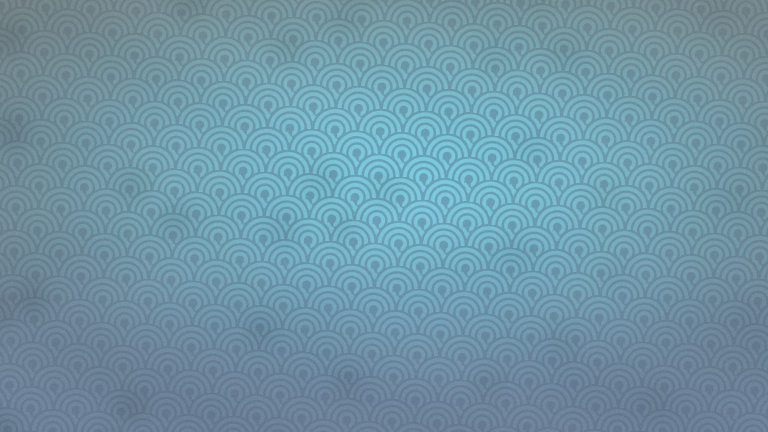
Write a Shadertoy shader that draws this pattern.

```glsl
vec2 hash2(vec2 p) {
    return fract(sin(vec2(dot(p, vec2(127.1, 311.7)), dot(p, vec2(269.5, 183.3)))) * 43758.5);
}

// Distance to the nearest scattered cell point
float cellular(vec2 p) {
    vec2 cell = floor(p);
    float nearest = 2.0;
    for (int y = -1; y <= 1; y++)
        for (int x = -1; x <= 1; x++) {
            vec2 id = cell + vec2(x, y);
            nearest = min(nearest, length(id + hash2(id) - p));
        }
    return nearest;
}

// Offset from the centre of the closest scale in a row; odd rows shift by a radius
vec2 scaleOffset(vec2 p, float row) {
    float shift = mod(row, 2.0);
    return vec2(mod(p.x - shift + 1.0, 2.0) - 1.0, p.y - row);
}

// Two outer rings, a looped inner ring and its tail ending in a dot
float scaleDistance(vec2 p) {
    float r = length(p);
    float outer = min(abs(r - 0.84), abs(r - 0.56)) - 0.085;

    float loop = abs(r - 0.28) - 0.085;
    float opening = max(-p.x - 0.19, p.x - 0.1);
    if (p.y < 0.0) loop = max(loop, -opening);

    // The tail follows the rim of the scale at the lower left
    float tail = abs(length(p + 1.0) - 1.134) - 0.08;
    tail = max(tail, max(abs(p.x + 0.1) - 0.11, p.y + 0.16));
    float dot_ = length(p - vec2(0.01, -0.47)) - 0.11;
    return min(min(outer, loop), min(tail, dot_));
}

float scalePattern(vec2 p, float aa) {
    float row = floor(p.y);
    vec2 front = scaleOffset(p, row);
    vec2 back = scaleOffset(p, row + 1.0);
    float rim = length(front) - 1.0;
    float frontInk = 1.0 - smoothstep(-aa, aa, scaleDistance(front));
    float backInk = 1.0 - smoothstep(-aa, aa, scaleDistance(back));
    backInk *= smoothstep(-aa, aa, rim - 0.03);
    return mix(frontInk, backInk, smoothstep(-aa, aa, rim));
}

void mainImage(out vec4 fragColor, in vec2 fragCoord) {
    vec2 uv = fragCoord / iResolution.xy;
    vec2 pos = fragCoord / iResolution.y;

    // Slightly tilted rows of overlapping scales
    vec2 p = (pos - vec2(0.884, 0.799)) / vec2(0.0523, 0.0516);
    p = vec2(p.x - 0.037 * p.y, p.y + 0.037 * p.x);
    float light = scalePattern(p, 0.75 / (0.052 * iResolution.y));

    // Glow above the middle, greyer edges, bluer foot
    float d = length((uv - vec2(0.54, 0.6)) * vec2(1.0, 1.1));
    float glow = 1.0 - smoothstep(0.0, 0.68, d);
    vec3 color = mix(vec3(0.44, 0.525, 0.56), vec3(0.475, 0.78, 0.855), glow);
    color += vec3(-0.015, -0.015, 0.035) * (1.0 - smoothstep(0.05, 0.6, uv.y));
    color += vec3(0.015, 0.0, -0.02) * smoothstep(0.65, 1.0, uv.y);
    vec3 groove = mix(vec3(0.94, 0.93, 0.95), vec3(0.88, 0.81, 0.84), glow);
    color *= mix(groove, vec3(1.02), light);

    // Faint stains, broad mottling and paper grain
    float stain = 1.0 - smoothstep(0.0, 0.3, cellular(pos * 4.0));
    color *= 1.0 - stain * mix(0.07, 0.02, uv.x);
    color += 0.008 * sin(pos.x * 9.0 + 2.0 * sin(pos.y * 7.0)) * sin(pos.y * 11.0 + pos.x * 3.0);
    color += 0.03 * (cellular(pos * 180.0) - 0.45);

    fragColor = vec4(color, 1.0);
}
```
